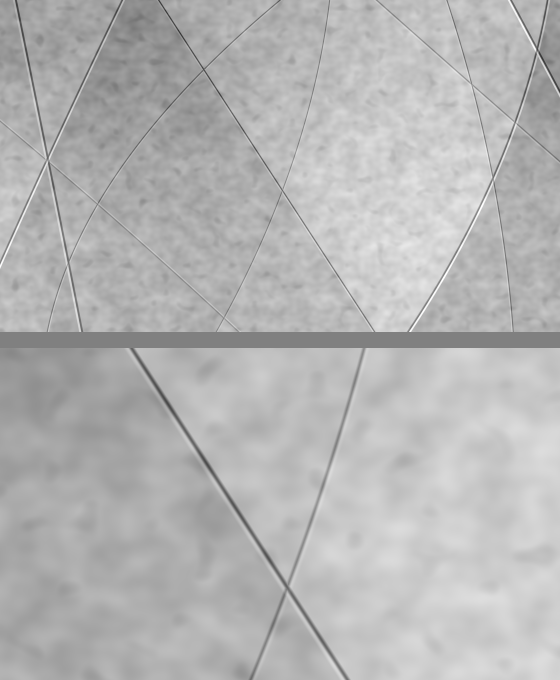
Top, the full canvas; bottom, a detail of the centre.
Give the GLSL for this texture, as a Shadertoy shader.

```glsl
// Grey mottled plaster crossed by long, gently bent creases.
// Each crease is a quadratic x(t) running down the canvas, with a dark groove,
// a lit lip beside it and a soft change of tone from one side to the other.

const int CREASES = 10;

// x at the top, middle and bottom of the canvas, in canvas heights
const vec3 PATH[CREASES] = vec3[](
    vec3(0.048, 0.149, 0.248), vec3(0.368, 0.132, -0.092),
    vec3(-0.450, 0.160, 0.719), vec3(0.844, 0.368, 0.142),
    vec3(0.478, 0.803, 1.129), vec3(0.993, 0.877, 0.651),
    vec3(1.134, 1.702, 2.281), vec3(1.346, 1.478, 1.546),
    vec3(1.649, 1.500, 1.228), vec3(1.539, 1.805, 2.066));

// groove depth, lip brightness (sign gives its side), tone step, half width
const vec4 RELIEF[CREASES] = vec4[](
    vec4(0.30, -0.13, 0.03, 0.0028), vec4(0.25, 0.24, -0.09, 0.0024),
    vec4(0.15, 0.08, -0.01, 0.0016), vec4(0.26, 0.08, -0.02, 0.0015),
    vec4(0.34, -0.09, 0.07, 0.0017), vec4(0.24, 0.04, 0.02, 0.0014),
    vec4(0.20, -0.07, -0.01, 0.0018), vec4(0.28, -0.07, -0.03, 0.0015),
    vec4(0.28, 0.22, -0.12, 0.0025), vec4(0.30, -0.30, -0.03, 0.0026));

// broad pools of light and shadow: centre, radius, amount
const vec4 POOLS[5] = vec4[](
    vec4(0.40, 0.88, 0.35, -0.10), vec4(0.00, 0.90, 0.20, -0.08),
    vec4(1.20, 0.40, 0.36, 0.065), vec4(0.00, 0.10, 0.26, 0.05),
    vec4(1.68, 0.74, 0.22, -0.06));

vec2 hashGradient(vec2 cell) {
    vec3 h = fract(vec3(cell.xyx) * vec3(0.1031, 0.1030, 0.0973));
    h += dot(h, h.yzx + 33.33);
    float angle = 6.2832 * fract((h.x + h.y) * h.z);
    return vec2(cos(angle), sin(angle));
}

float gradientNoise(vec2 p) {
    vec2 i = floor(p), f = fract(p);
    vec2 u = f * f * f * (f * (f * 6.0 - 15.0) + 10.0);
    float a = dot(hashGradient(i), f);
    float b = dot(hashGradient(i + vec2(1, 0)), f - vec2(1, 0));
    float c = dot(hashGradient(i + vec2(0, 1)), f - vec2(0, 1));
    float d = dot(hashGradient(i + vec2(1, 1)), f - vec2(1, 1));
    return mix(mix(a, b, u.x), mix(c, d, u.x), u.y);
}

// signed distance to a crease, positive on its right
float creaseDistance(vec2 p, vec3 path) {
    float t = 1.0 - p.y;
    float bend = 2.0 * (path.x + path.z - 2.0 * path.y);
    float lean = path.z - path.x - bend;
    float slope = lean + 2.0 * bend * t;
    return (p.x - path.x - (lean + bend * t) * t) / sqrt(1.0 + slope * slope);
}

float stroke(float d, float halfWidth, float blur) {
    return 1.0 - smoothstep(halfWidth - blur, halfWidth + blur, abs(d));
}

float mottle(vec2 p) {
    vec2 q = p * vec2(0.85, 1.0) + 3.0;
    float grain = 0.05 * gradientNoise(q * 9.0)
                + 0.08 * gradientNoise(q * 25.0)
                + 0.05 * gradientNoise(q * 52.0);
    float specks = smoothstep(0.22, 0.6, gradientNoise(q * 31.0 + 7.3));
    return grain - 0.07 * specks;
}

void mainImage(out vec4 fragColor, in vec2 fragCoord) {
    vec2 p = fragCoord / iResolution.y;
    float blur = max(0.7 / iResolution.y, 0.0018);

    // plaster
    float tone = 0.708 + mottle(p);
    for (int i = 0; i < 5; i++) {
        vec2 r = (p - POOLS[i].xy) / POOLS[i].z;
        tone += POOLS[i].w * exp(-dot(r, r));
    }

    // creases: lips catch more light low down, grooves deepen higher up
    float lips = 0.0, grooves = 0.0;
    for (int i = 0; i < CREASES; i++) {
        vec4 relief = RELIEF[i];
        float d = creaseDistance(p, PATH[i]);
        float side = smoothstep(-blur, blur, d) - 0.5;
        tone += relief.z * side * exp(-3.0 * abs(d));

        float lipOffset = sign(relief.y) * (relief.w * 2.0 + 0.0006);
        float lip = stroke(d - lipOffset, relief.w, blur);
        lips = max(lips, lip * abs(relief.y) * mix(1.3, 0.7, p.y));
        float groove = stroke(d, relief.w, blur);
        grooves = max(grooves, groove * relief.x * mix(0.85, 1.1, p.y));
    }
    tone += lips - grooves;

    fragColor = vec4(vec3(clamp(tone, 0.0, 1.0)), 1.0);
}
```
